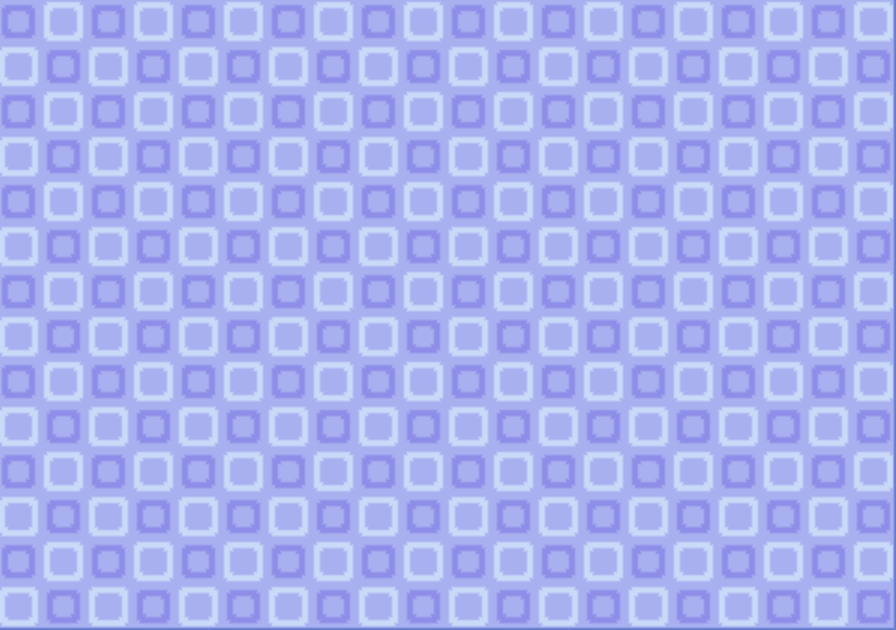
This pattern is drawn by a WebGL 1 fragment shader. Its source:

```glsl
precision highp float;

uniform vec2 u_resolution;

// Square with a one-unit notch cut from each corner; negative inside.
float notchedSquare(vec2 p, float halfSize) {
    vec2 d = abs(p) - halfSize;
    return max(max(d.x, d.y), min(d.x, d.y) + 1.0);
}

float coverage(float dist, float softness) {
    return 1.0 - smoothstep(-softness, softness, dist);
}

// Outline two units thick, with stepped corners inside and out.
float squareRing(vec2 p, float outerHalf, float softness) {
    return coverage(notchedSquare(p, outerHalf), softness)
         * (1.0 - coverage(notchedSquare(p, outerHalf - 2.0), softness));
}

void main() {
    // 14 rows of 15 units fill the height; y runs down from the top.
    float unitsPerPixel = 210.0 / u_resolution.y;
    vec2 p = vec2(gl_FragCoord.x, u_resolution.y - gl_FragCoord.y) * unitsPerPixel;
    float softness = max(0.6, 0.6 * unitsPerPixel);

    // Cells are shifted slightly left and up from the canvas corner.
    vec2 grid = p / 15.0 + vec2(0.09, 0.02);
    vec2 cell = floor(grid);
    vec2 local = (fract(grid) - 0.5) * 15.0;

    // Checkerboard of large pale rings and smaller violet rings.
    float isPale = mod(cell.x + cell.y, 2.0);
    float ring = squareRing(local, mix(5.5, 6.5, isPale), softness);
    vec3 ringColor = mix(vec3(0.555, 0.555, 0.91), vec3(0.79, 0.855, 0.975), isPale);
    vec3 color = mix(vec3(0.66, 0.69, 0.94), ringColor, ring);

    // Thin blue rule along the right and bottom edges.
    vec2 toEdge = gl_FragCoord.xy * unitsPerPixel;
    toEdge.x = u_resolution.x * unitsPerPixel - toEdge.x;
    float rule = coverage(min(toEdge.x, toEdge.y) - 0.7, 0.5);
    color = mix(color, vec3(0.40, 0.48, 0.80), rule);

    gl_FragColor = vec4(color, 1.0);
}
```
